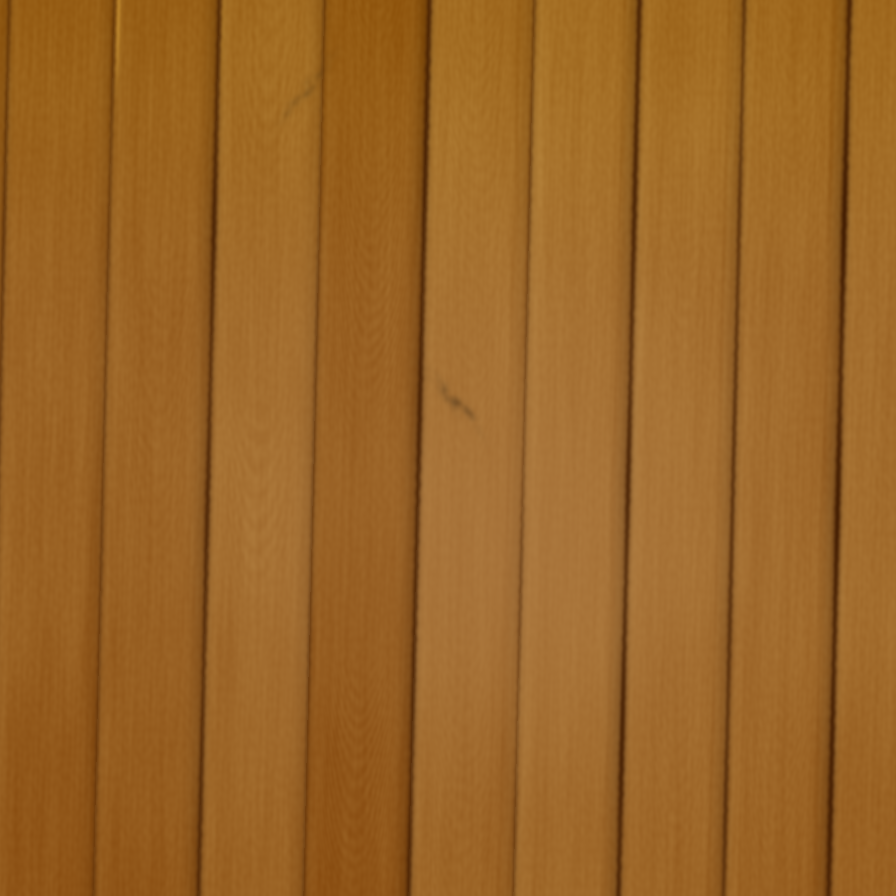
A WebGL 1 fragment shader for this texture:

```glsl
precision highp float;
uniform vec2 u_resolution;

#define PLANK_WIDTH 0.1172
#define FIRST_SEAM 0.0104
#define LEAN 0.0234
#define DARK_PLANK 3.0
#define SEAM_WIDTH 0.027
#define RING_CONTRAST 0.09
#define GRAIN_CONTRAST 0.16
#define DEEP_WOOD vec3(0.56, 0.33, 0.09)
#define LIGHT_WOOD vec3(0.69, 0.49, 0.23)
#define PALE_SHEEN vec3(0.68, 0.48, 0.29)
#define SEAM_COLOR vec3(0.27, 0.12, 0.01)
#define GLINT_COLOR vec3(0.86, 0.65, 0.25)

float hash(float n) {
  return fract(sin(n * 91.345 + 4.7) * 4375.85);
}

vec2 gradient(vec2 cell) {
  float angle = 6.2832 * fract(sin(dot(cell, vec2(127.1, 311.7))) * 4375.85);
  return vec2(cos(angle), sin(angle));
}

float noise(vec2 p) {
  vec2 i = floor(p), f = fract(p);
  vec2 w = f * f * f * (f * (f * 6.0 - 15.0) + 10.0);
  vec2 e = vec2(1.0, 0.0);
  float low = mix(dot(gradient(i), f), dot(gradient(i + e), f - e), w.x);
  float high = mix(dot(gradient(i + e.yx), f - e.yx),
                   dot(gradient(i + e.xx), f - e.xx), w.x);
  return mix(low, high, w.y);
}

float bump(float x, float width) {
  return exp(-x * x / (width * width));
}

// Ragged diagonal blemish
float knot(vec2 p, vec2 center, float slope) {
  vec2 q = p - center;
  q.y -= slope * q.x;
  q += 0.012 * vec2(noise(p * 45.0), noise(p * 45.0 + 31.0));
  return bump(q.x, 0.022) * bump(q.y, 0.010) * (0.65 + noise(p * 90.0));
}

// Arched growth rings running along the middle of a plank
float rings(float across, float y, float plank) {
  float seed = hash(plank + 2.0);
  float c = across - 0.5 + 0.12 * noise(vec2(plank * 7.3, y * 5.0));
  float density = mix(170.0, 330.0, seed);
  float phase = density * (y - 1.1 * c * c)
              + 5.0 * noise(vec2(across * 3.0 + plank * 13.0, y * 9.0));
  float patches = smoothstep(-0.25, 0.35, noise(vec2(plank * 5.7, y * 4.0)));
  float figured = mix(0.35, 1.0, bump(plank - 2.5, 1.2));
  return sin(phase) * bump(c, 0.23) * patches * figured;
}

// Joints differ in depth and fade in and out along their length
float seamDepth(float index, float y) {
  float depth = 0.62 + 0.22 * cos(3.14159 * index)
              + 0.3 * smoothstep(5.5, 7.5, index);
  depth = clamp(min(depth, 0.5 + 0.15 * index), 0.35, 1.0);
  return depth * (0.92 + 0.35 * noise(vec2(index * 9.1, y * 6.0)));
}

// Brightness of the wood from 0 (deep) to 1 (light)
float woodTone(vec2 p, float across, float plank) {
  float tone = 0.32 + 0.36 * smoothstep(0.1, 0.5, p.x)
             - 0.13 * smoothstep(0.65, 1.0, p.x);
  tone += 0.14 * (hash(plank) - 0.5) + 0.14 * bump(plank - 2.0, 0.5);
  tone -= 0.42 * bump(plank - DARK_PLANK, 0.4);
  tone -= 0.28 * (1.0 - smoothstep(0.0, 0.45, p.y));
  tone -= 0.12 * smoothstep(0.85, 1.0, p.y);

  // Rounded edges and a shallow moulded groove
  tone += 0.14 * bump(across - 0.07, 0.06) - 0.2 * smoothstep(0.8, 1.0, across);
  tone -= 0.13 * bump(across - 0.86, 0.025) * smoothstep(3.5, 4.0, plank);

  // Streaks, rings and fine mottling
  float lane = across + plank * 17.0;
  tone += GRAIN_CONTRAST * noise(vec2(lane * 6.0, p.y * 2.5));
  tone += GRAIN_CONTRAST * noise(vec2(lane * 23.0, p.y * 9.0));
  tone += 0.8 * GRAIN_CONTRAST * noise(p * vec2(170.0, 110.0));
  tone += 0.15 * noise(p * 5.0 + 8.0);
  return tone + RING_CONTRAST * rings(across, p.y, plank);
}

void main() {
  vec2 p = gl_FragCoord.xy / u_resolution;
  float u = (p.x - FIRST_SEAM + LEAN * (1.0 - p.y)) / PLANK_WIDTH;
  float plank = floor(u);
  float across = u - plank;

  vec3 color = mix(DEEP_WOOD, LIGHT_WOOD, clamp(woodTone(p, across, plank), -0.2, 1.15));

  // Soft reflected light, warmer towards the top
  float sheen = bump(p.x - 0.55, 0.3) * bump(p.y - 0.38, 0.27);
  color = mix(color, PALE_SHEEN, 0.42 * sheen * (1.0 - 0.5 * bump(plank - DARK_PLANK, 0.4)));
  color.b -= 0.04 * smoothstep(0.6, 1.0, p.y);

  // Blemishes
  float blemish = knot(p, vec2(0.508, 0.552), -1.0)
                + 0.7 * knot(p, vec2(0.342, 0.900), 1.2);
  color *= 1.0 - 0.25 * clamp(blemish, 0.0, 1.0);

  // Joints: crisp on the right, shaded on the left
  float index = floor(u + 0.5);
  float offset = u - index + 0.008 * noise(vec2(index * 3.0, p.y * 110.0));
  float depth = seamDepth(index, p.y);
  float width = SEAM_WIDTH * (0.65 + 0.45 * depth);
  float line = bump(offset, width);
  float shade = bump(offset, offset < 0.0 ? 0.11 : 0.05);
  color *= 1.0 - 0.16 * depth * shade;
  color = mix(color, SEAM_COLOR, clamp(0.9 * depth * line, 0.0, 1.0));

  // Glint on the upper edge of the left boards
  float glint = bump(offset - 0.045, 0.022) * smoothstep(0.87, 0.97, p.y) * bump(index - 1.3, 0.6);
  color = mix(color, GLINT_COLOR, 0.6 * glint);

  gl_FragColor = vec4(color, 1.0);
}
```
